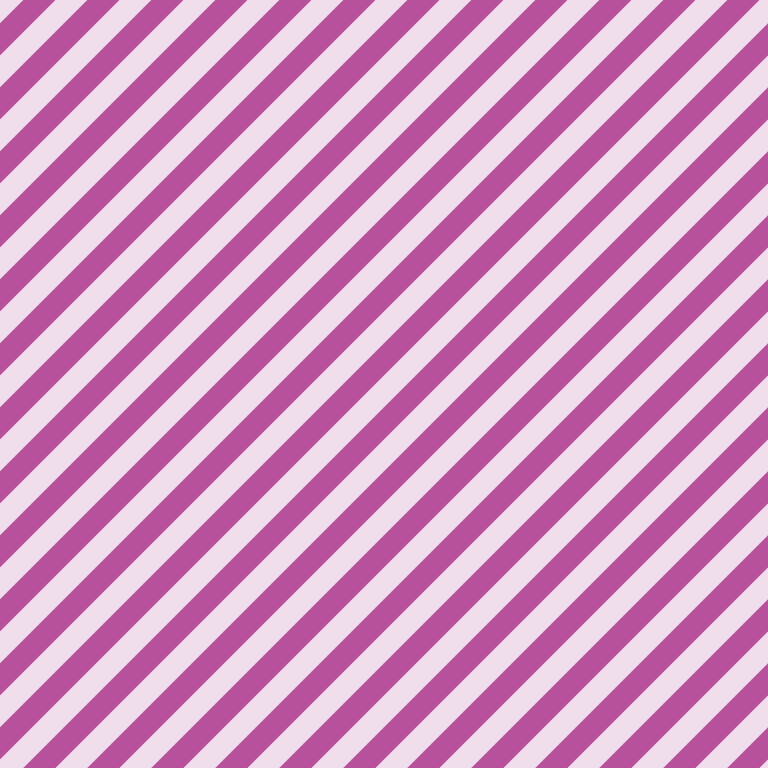
A Shadertoy shader for this pattern:

```glsl
#define REPEATS 12.0        // stripes across and down, whole so it tiles
#define STRIPE_CENTER 0.615 // middle of the dark stripe within one repeat
#define STRIPE_WIDTH 0.503  // dark share of one repeat
#define EDGE_SOFTNESS 0.65  // half width of the edge blend, in pixels
#define ORCHID vec3(0.717, 0.316, 0.606)
#define BLUSH vec3(0.941, 0.869, 0.926)

// Signed distance to the nearest stripe edge, in repeats (negative inside)
float stripeDistance(float phase) {
    float offset = fract(phase - STRIPE_CENTER + 0.5) - 0.5;
    return abs(offset) - 0.5 * STRIPE_WIDTH;
}

void mainImage(out vec4 fragColor, in vec2 fragCoord) {
    vec2 uv = fragCoord / iResolution.xy;

    // Rising diagonal: phase is constant along x = y
    float phase = (uv.x - uv.y) * REPEATS;

    // Phase covered by one pixel step across the stripe
    float pixel = REPEATS * length(1.0 / iResolution.xy);
    float blend = EDGE_SOFTNESS * pixel;
    float stripe = 1.0 - smoothstep(-blend, blend, stripeDistance(phase));

    fragColor = vec4(mix(BLUSH, ORCHID, stripe), 1.0);
}
```
